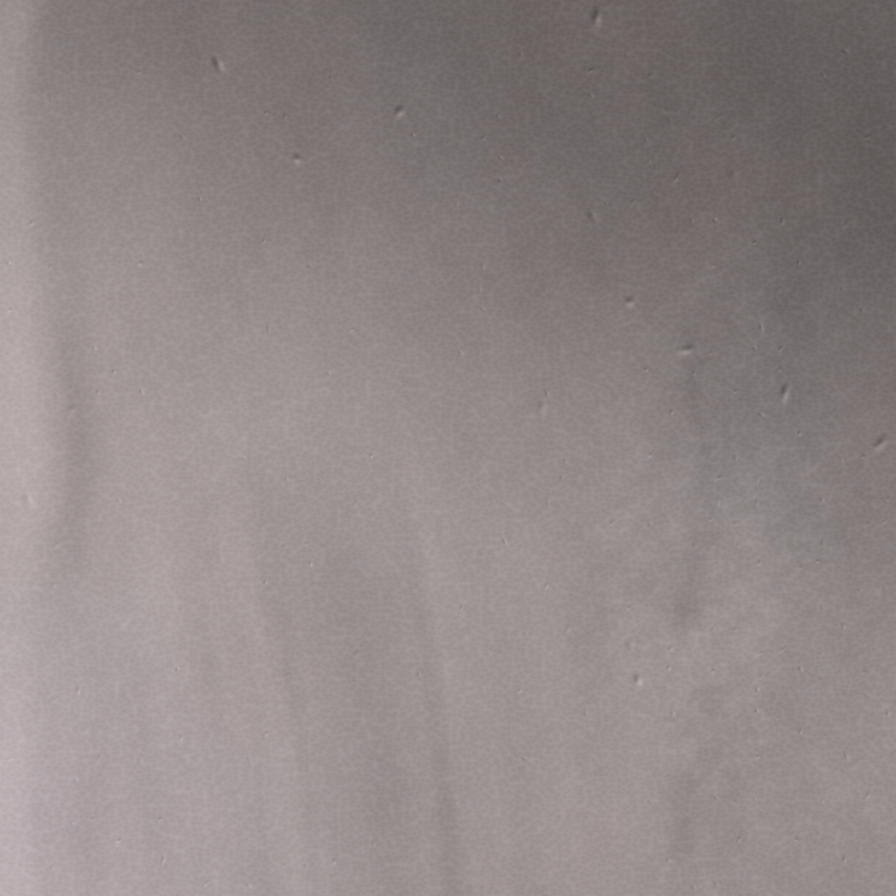
This texture is drawn by a WebGL 2 fragment shader. Its source:

```glsl
#version 300 es
precision highp float;

uniform vec2 u_resolution;
out vec4 fragColor;

// Brightness of the wall
const float LIT_LEVEL = 0.660;
const float SHADOW_DEPTH = 0.190;
const float SIDE_FALLOFF = 0.070;
const float EDGE_GLOW = 0.050;
const float CORNER_GLOW = 0.035;

// Strength of the surface variation
const float MOTTLE = 0.014;
const float ROUGHNESS = 0.008;
const float STREAKS = 0.020;
const float STAIN = 0.058;
const float GRAIN = 0.069;
const float TINT = 0.006;

// Cells across the canvas
const float FINE_CELLS = 180.0;
const float COARSE_CELLS = 100.0;
const float PIT_CELLS = 19.0;
const float CHIP_CELLS = 42.0;

const vec3 DARK_TONE = vec3(1.0, 0.936, 0.930);
const vec3 LIGHT_TONE = vec3(1.0, 0.943, 0.930);
const vec3 COOL_SHIFT = vec3(-1.0, 0.1, 1.1);

vec2 hash2(vec2 p) {
    vec3 q = fract(p.xyx * vec3(0.1031, 0.1030, 0.0973));
    q += dot(q, q.yzx + 33.33);
    return fract((q.xx + q.yz) * q.zy);
}

// Distance to the nearest scattered point, centred near zero
float cellular(vec2 p) {
    vec2 cell = floor(p);
    float nearest = 4.0;
    for (int y = -1; y <= 1; y++) {
        for (int x = -1; x <= 1; x++) {
            vec2 neighbour = cell + vec2(x, y);
            vec2 d = neighbour + hash2(neighbour) - p;
            nearest = min(nearest, dot(d, d));
        }
    }
    return sqrt(nearest) - 0.5;
}

// Layered, warped sines, roughly -1 to 1
float clouds(vec2 p) {
    const mat2 turn = mat2(0.80, 0.60, -0.60, 0.80);
    float sum = 0.0;
    float amplitude = 0.55;
    for (int i = 0; i < 5; i++) {
        sum += amplitude * sin(p.x + 1.4 * sin(p.y + float(i)));
        p = turn * p * 1.83 + vec2(2.7, 5.1);
        amplitude *= 0.62;
    }
    return sum;
}

// Small dents, lit on one side and shaded on the other
float dents(vec2 p, float density) {
    vec2 cell = floor(p);
    vec2 place = hash2(cell + 17.0);
    vec2 kind = hash2(cell + 71.0);
    vec2 d = p - cell - mix(vec2(0.3), vec2(0.7), place);
    float angle = (kind.y - 0.5) * 2.4;
    d = mat2(cos(angle), sin(angle), -sin(angle), cos(angle)) * d;
    d /= vec2(0.08, 0.08 + 0.10 * place.x * place.x);
    float relief = (d.x - 0.7 * d.y) * exp(-dot(d, d));
    return relief * step(kind.x, density) * (0.3 + 0.7 * place.y);
}

// Soft bell across a line
float band(float x, float center, float width) {
    float d = (x - center) / width;
    return exp(-d * d);
}

void main() {
    vec2 uv = gl_FragCoord.xy / u_resolution;
    float mottle = clouds(uv * vec2(19.0, 14.0));
    float drift = clouds(uv * vec2(4.0, 3.0) + 8.0);

    // Broad shadow falling from the upper right
    float slope = uv.y + 0.4 * uv.x + 0.015 * drift;
    float shadow = smoothstep(0.55, 1.25, slope);
    float light = LIT_LEVEL - SHADOW_DEPTH * shadow - SIDE_FALLOFF * uv.x;

    // Bright left edge beside a faint dark crease
    float wobble = 0.006 * sin(uv.y * 9.0) + 0.004 * sin(uv.y * 23.0);
    float edge = 1.0 - smoothstep(0.015, 0.06, uv.x + wobble);
    light += EDGE_GLOW * edge * (0.8 + 0.8 * shadow);
    light += CORNER_GLOW * exp(-dot(uv, uv) * 6.0);
    light -= STAIN * band(uv.x + wobble, 0.08, 0.022) * band(uv.y, 0.5, 0.16);
    light -= 0.4 * STAIN * band(uv.x + wobble, 0.11, 0.02) * band(uv.y, 0.1, 0.2);

    // Brushed streaks leaning to the right as they descend
    float lean = uv.x + 0.16 * uv.y * uv.y + 0.06 * uv.y;
    float lower = 1.0 - smoothstep(0.3, 0.58, uv.y);
    float streak = clouds(vec2(lean * 60.0, uv.y * 4.0));
    light += STREAKS * streak * (0.15 + 0.85 * lower * band(lean, 0.4, 0.2));
    light -= STAIN * lower * band(lean, 0.43, 0.065) * (0.7 + 0.4 * streak);
    light -= 0.45 * STAIN * lower * band(lean, 0.505, 0.014);
    light -= 0.35 * STAIN * lower * band(lean, 0.35, 0.012);

    // Blotchy vertical stain on the right
    float seam = band(uv.x + wobble, 0.775, 0.018);
    float blotch = 0.5 + 0.6 * clouds(uv * vec2(34.0, 24.0) + 3.0);
    light -= STAIN * seam * blotch * (1.0 - smoothstep(0.5, 0.75, uv.y));

    // Mottling, roughness, woven grain and dents
    float worn = band(uv.x, 0.82, 0.14) * band(uv.y, 0.38, 0.32);
    float rough = clouds(uv * vec2(85.0, 100.0) + 5.0);
    float fine = cellular(uv * FINE_CELLS * vec2(0.85, 1.1));
    float coarse = cellular(uv * COARSE_CELLS + 40.0);
    light += MOTTLE * mottle * (0.7 + 0.6 * worn);
    light += ROUGHNESS * rough * (0.7 + 1.1 * worn);
    light += GRAIN * (0.6 * fine + 0.25 * coarse);
    light += 0.22 * dents(uv * PIT_CELLS, 0.04 + 0.06 * worn);
    light += 0.12 * dents(uv * CHIP_CELLS + 9.0, 0.07 + 0.32 * worn);

    // Warm grey with faintly cooler patches
    vec3 color = light * mix(DARK_TONE, LIGHT_TONE, smoothstep(0.42, 0.65, light));
    float cool = 0.4 * clouds(uv * vec2(13.0, 11.0) + 21.0) + 0.5 * worn;
    color += TINT * COOL_SHIFT * (cool + 1.2 * coarse);
    color += vec3(0.0, -0.3, 1.0) * 0.016 * exp(-dot(uv, uv) * 6.0);
    fragColor = vec4(clamp(color, 0.0, 1.0), 1.0);
}
```
